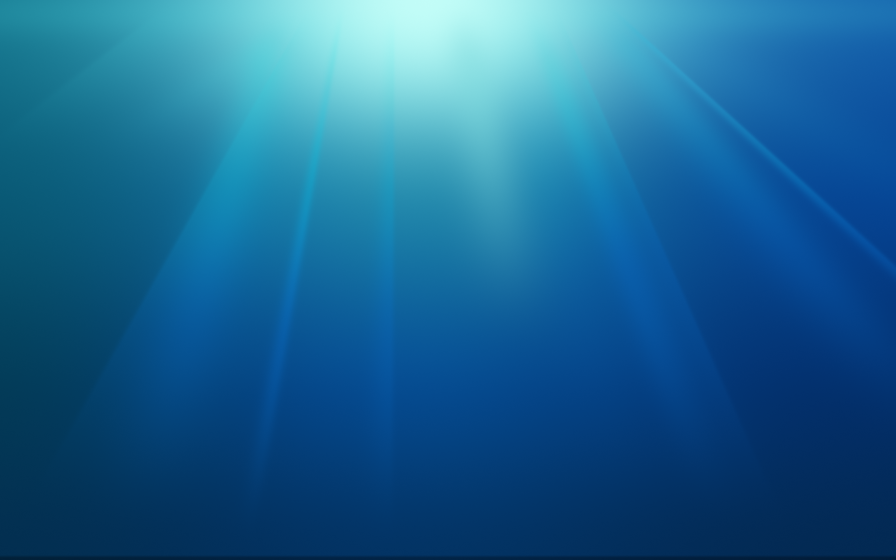
Write a WebGL 2 fragment shader that draws this background.

```glsl
#version 300 es
precision highp float;
// Sunbeams fanning down through deep blue water from a bright surface glow.
uniform vec2 u_resolution;
out vec4 outColor;

const int RAY_COUNT = 12;
// Each ray: x at the surface, sideways slope, left softness, right softness.
const vec4 RAYS[RAY_COUNT] = vec4[](
    vec4(0.32, -1.28, 0.025, 0.20),
    vec4(0.58, -1.35, 0.100, 0.14),
    vec4(0.562, -0.56, 0.008, 0.26),
    vec4(0.507, -0.28, 0.075, 0.07),
    vec4(0.614, -0.18, 0.016, 0.011),
    vec4(0.702, -0.01, 0.030, 0.008),
    vec4(0.90, 0.28, 0.100, 0.12),
    vec4(0.94, 0.38, 0.040, 0.060),
    vec4(0.985, 0.44, 0.030, 0.006),
    vec4(1.06, 0.80, 0.090, 0.07),
    vec4(1.075, 1.09, 0.022, 0.010),
    vec4(1.10, 1.60, 0.180, 0.18));
const float STRENGTHS[RAY_COUNT] = float[](
    0.10, 0.16, 0.28, 0.42, 0.60, 0.40, 0.20, 0.48, 0.26, 0.36, 0.48, 0.10);

const vec3 SURFACE_LIGHT = vec3(0.76, 0.99, 0.97);
const vec3 PALE_BEAM = vec3(0.50, 0.86, 0.87);
const vec3 TURQUOISE = vec3(0.28, 0.84, 0.87);
const vec3 SKY_BLUE = vec3(0.17, 0.60, 0.82);
const vec3 RAY_CYAN = vec3(0.07, 0.65, 0.80);
const vec3 RAY_BLUE = vec3(0.03, 0.41, 0.76);

float hash(vec2 p) {
    return fract(sin(dot(p, vec2(127.1, 311.7))) * 43758.5453);
}

// Soft elliptical falloff around zero.
float glow(vec2 offset, vec2 radius) {
    vec2 q = offset / radius;
    return exp(-dot(q, q));
}

// Four colours at even steps of depth, with eased joints.
vec3 depthRamp(float depth, vec3 top, vec3 upper, vec3 lower, vec3 bottom) {
    vec3 color = mix(top, upper, smoothstep(-0.06, 0.38, depth));
    color = mix(color, lower, smoothstep(0.29, 0.74, depth));
    return mix(color, bottom, smoothstep(0.62, 1.02, depth));
}

vec3 waterColor(float x, float depth) {
    vec3 left = depthRamp(depth, vec3(0.07, 0.45, 0.55), vec3(0.03, 0.34, 0.45),
                          vec3(0.01, 0.23, 0.33), vec3(0.01, 0.18, 0.31));
    vec3 middle = depthRamp(depth, vec3(0.33, 0.75, 0.80), vec3(0.11, 0.52, 0.66),
                            vec3(0.02, 0.30, 0.58), vec3(0.01, 0.20, 0.39));
    vec3 right = depthRamp(depth, vec3(0.08, 0.38, 0.68), vec3(0.02, 0.26, 0.58),
                           vec3(0.01, 0.18, 0.42), vec3(0.01, 0.16, 0.32));
    vec3 sides = mix(left, right, smoothstep(0.0, 0.9, x));
    return mix(sides, middle, glow(vec2(x - 0.74, 0.0), vec2(0.45, 1.0)));
}

// Beams turn from turquoise to blue with depth, sooner on the right.
vec3 rayColor(float x, float depth) {
    vec3 top = mix(TURQUOISE, SKY_BLUE, smoothstep(0.95, 1.35, x));
    vec3 color = mix(top, RAY_CYAN, smoothstep(0.08, 0.35, depth));
    return mix(color, RAY_BLUE, smoothstep(0.28, 0.62, depth + 0.15 * smoothstep(0.85, 1.25, x)));
}

// A beam that widens and fades as it travels down.
float rayMask(float x, float depth, vec4 ray) {
    float side = x - ray.x - ray.y * depth;
    float softness = (side < 0.0 ? ray.z : ray.w) * (0.4 + depth);
    float travel = depth * sqrt(1.0 + 0.6 * ray.y * ray.y);
    float fade = smoothstep(0.0, 0.12, travel) * (1.0 - smoothstep(0.40, 1.0, travel));
    // Beams leaning left die out sooner in the murky water
    fade *= 1.0 - smoothstep(0.0, 0.35, -ray.y * depth - 0.05) * step(ray.y, -1.0);
    return fade * glow(vec2(side, 0.0), vec2(softness, 1.0));
}

void main() {
    vec2 uv = gl_FragCoord.xy / u_resolution;
    float x = uv.x * 1.6;
    float depth = 1.0 - uv.y;
    vec3 color = waterColor(x, depth);

    // Surface streak, wide halo and bright core
    float streak = glow(vec2(x - 0.75, depth - 0.025), vec2(1.1, 0.04));
    color = mix(color, TURQUOISE, 0.22 * streak);
    float halo = glow(vec2(x - 0.72, depth), vec2(0.50, 0.21));
    color = mix(color, TURQUOISE, 0.5 * halo);
    float core = glow(vec2(x - 0.76, depth), vec2(0.32, 0.21));
    color = mix(color, SURFACE_LIGHT, core);

    // Pale shaft below the core
    float shaft = rayMask(x, depth, vec4(0.82, 0.18, 0.08, 0.08));
    color = mix(color, PALE_BEAM, 0.42 * shaft * (1.0 - smoothstep(0.15, 0.65, depth)));

    // Fan of rays, never darker than the water behind
    vec3 beam = rayColor(x, depth);
    for (int i = 0; i < RAY_COUNT; i++) {
        float mask = STRENGTHS[i] * rayMask(x, depth, RAYS[i]);
        color += mask * max(beam - color, vec3(-0.10, 0.0, 0.0));
    }

    // Dim lower rim and faint grain against banding
    color *= 1.0 - 0.3 * (1.0 - smoothstep(0.003, 0.010, uv.y));
    color += (hash(uv) - 0.5) * 0.003;
    outColor = vec4(clamp(color, 0.0, 1.0), 1.0);
}
```
